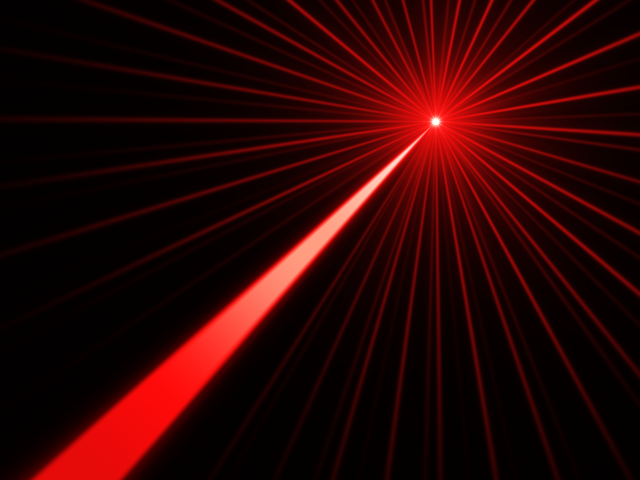
Write a Shadertoy shader that draws this background.

```glsl
// A fan of red laser rays bursting from one bright source, with a broad hot beam
// running to the lower left. Rays sit in angular slots that bunch up smoothly
// around the beam; every ray is a soft line measured by along/across distance.

const float TAU = 6.2831853;

float hash(float n) {
    n = fract(n * 0.1031);
    n *= n + 33.33;
    return fract(n * (n + n));
}

// Value noise that wraps around a full turn
float turnNoise(float angle, float cells) {
    float x = fract(angle / TAU) * cells;
    float i = floor(x);
    float f = smoothstep(0.0, 1.0, x - i);
    return mix(hash(i + 7.0), hash(mod(i + 1.0, cells) + 7.0), f);
}

// Maps an even slot number to a perspective-warped ray angle
float rayAngle(float slot) {
    float even = slot * TAU / 34.0;
    float degreesOff = 7.8 + 16.2 * sin(even - 0.693) + 1.2 * cos(2.0 * even - 2.77);
    return even + radians(degreesOff);
}

// Summed light of the main rays and the faint ones between them
float rayFan(vec2 p, vec2 beamDir) {
    float r = length(p);
    float width = 0.0011 + 0.0046 * r;
    float light = 0.0;
    for (int i = 0; i < 68; i++) {
        float slot = 0.5 * float(i);
        float seed = hash(float(i) + 3.0);
        bool faint = (i % 2) == 1;
        if (faint) slot += 0.5 * (hash(float(i) + 91.0) - 0.5);

        float angle = rayAngle(slot);
        vec2 dir = vec2(cos(angle), sin(angle));
        float along = dot(p, dir);
        if (along <= 0.0) continue;
        float across = (p.x * dir.y - p.y * dir.x) / width;

        float strength = faint ? 0.08 + 0.25 * seed : 0.55 + 0.65 * seed;
        strength *= 0.85 + 0.3 * dot(dir, vec2(0.707));
        strength *= 1.0 - 0.85 * smoothstep(0.965, 0.985, dot(dir, beamDir));
        float reach = 0.52 + 0.14 * hash(float(i) + 40.0);
        float fade = exp(-along * along / (reach * reach));
        float profile = exp(-0.5 * across * across) + 0.14 * exp(-0.35 * abs(across));
        light += strength * fade * profile;
    }
    return light;
}

void mainImage(out vec4 fragColor, in vec2 fragCoord) {
    vec2 uv = fragCoord / iResolution.y;
    vec2 source = vec2(0.681 * iResolution.x / iResolution.y, 0.7465);
    vec2 p = uv - source;
    float r = length(p);
    float angle = atan(p.y, p.x + 1e-6);
    vec2 beamDir = normalize(vec2(-0.428, -0.430));

    // Glow around the source, broken into fine spokes
    float spokes = mix(turnNoise(angle, 120.0), turnNoise(angle, 47.0), 0.4);
    float light = exp(-r / 0.11) * (0.65 + 0.75 * spokes);
    light += 0.7 * exp(-r * r / 0.006);
    light += rayFan(p, beamDir);
    vec3 color = vec3(1.0, 0.055, 0.045) * (1.0 - exp(-1.15 * light));
    color.r += 0.008;

    // Broad beam: red halo, red body, pale core cooling to red along its length
    float along = dot(p, beamDir);
    float across = abs(p.x * beamDir.y - p.y * beamDir.x);
    float halfWidth = 0.0015 + 0.06 * max(along, 0.0);
    float soft = 0.0025 + 0.006 * max(along, 0.0);
    float onBeam = smoothstep(0.0, 0.02, along);
    float edge = across - halfWidth;

    float halo = 0.42 * exp(-max(edge, 0.0) / (0.004 + 0.014 * max(along, 0.0)));
    color.r = max(color.r, mix(color.r, 1.0, halo * onBeam));

    float body = onBeam * (1.0 - smoothstep(-soft, soft, edge));
    vec3 bodyColor = vec3(1.0 - 0.1 * smoothstep(0.75, 1.05, along), 0.04, 0.035);
    color = mix(color, bodyColor, body);

    float core = onBeam * (1.0 - smoothstep(-2.2 * soft, 0.0, edge));
    float heat = 1.0 - smoothstep(0.36, 0.82, along);
    vec3 coreColor = mix(vec3(1.0, 0.9, 0.84), vec3(1.0, 0.62, 0.51),
                         smoothstep(0.03, 0.36, along));
    color = mix(color, coreColor, core * heat);

    // White-hot source with short star points
    float points = pow(abs(cos(angle * 6.0)), 8.0);
    float flare = 1.3 * exp(-r * r / 0.00008) + 0.65 * exp(-r / 0.012) * (0.35 + 0.65 * points);
    color += flare * vec3(1.0, 0.92, 0.84);

    fragColor = vec4(clamp(color, 0.0, 1.0), 1.0);
}
```
